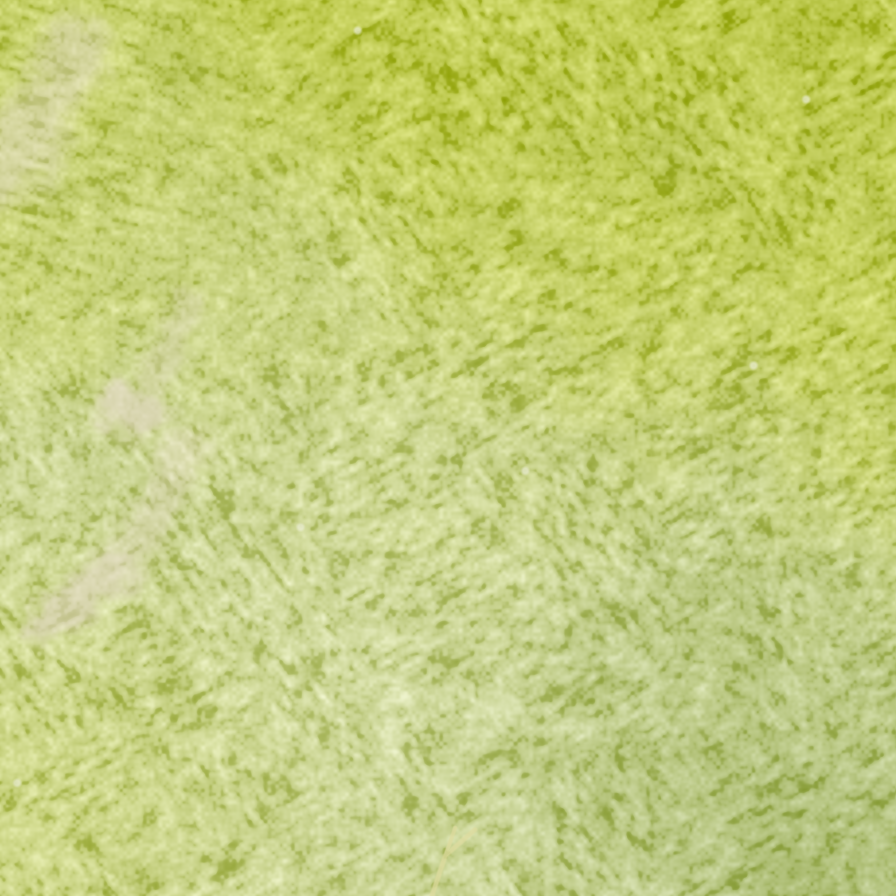
This texture is drawn by a Shadertoy shader. Its source:

```glsl
#define PALE vec3(0.805, 0.842, 0.595)
#define LUSH vec3(0.750, 0.795, 0.320)
#define SHADE vec3(0.680, 0.745, 0.465)
#define BARE vec3(0.855, 0.840, 0.700)
#define GRAIN_TINT vec3(0.195, 0.170, 0.310)
#define BLADE_FREQ 135.0
#define CLUMP_FREQ 32.0
#define FLECK_FREQ 14.0

float hash(vec2 cell) {
    uvec2 q = uvec2(ivec2(cell)) * uvec2(1597u, 3812u) + uvec2(71u, 913u);
    uint n = (q.x ^ (q.y * 2531u)) * 26699u;
    n = (n ^ (n >> 15u)) * 73939u;
    n = (n ^ (n >> 13u)) * 41117u;
    n ^= n >> 16u;
    return float(n & 65535u) / 65535.0;
}

// Value noise centred on zero
float noise(vec2 p) {
    vec2 i = floor(p), f = fract(p);
    f = f * f * (3.0 - 2.0 * f);
    float low = mix(hash(i), hash(i + vec2(1, 0)), f.x);
    float high = mix(hash(i + vec2(0, 1)), hash(i + vec2(1, 1)), f.x);
    return mix(low, high, f.y) - 0.5;
}

float fbm(vec2 p) {
    float sum = 0.0, amp = 0.6;
    for (int i = 0; i < 4; i++) {
        sum += amp * noise(p);
        p = mat2(1.6, 1.2, -1.2, 1.6) * p + 17.3;
        amp *= 0.55;
    }
    return sum;
}

// Noise stretched along a direction, like short grass blades
float blades(vec2 p, float angle, float stretch) {
    float c = cos(angle), s = sin(angle);
    vec2 q = mat2(c, -s, s, c) * p;
    return noise(vec2(q.x / stretch, q.y) * BLADE_FREQ + angle * 40.0);
}

float segment(vec2 p, vec2 a, vec2 b) {
    vec2 d = b - a;
    return length(p - a - d * clamp(dot(p - a, d) / dot(d, d), 0.0, 1.0));
}

// Soft worn patch around a line
float worn(vec2 p, vec2 a, vec2 b, float radius) {
    return 1.0 - smoothstep(radius * 0.3, radius * 1.3, segment(p, a, b));
}

float stroke(vec2 p, vec2 a, vec2 b, float width) {
    return 1.0 - smoothstep(width * 0.4, width * 1.4, segment(p, a, b));
}

// Sparse bright flecks on a jittered grid
float flecks(vec2 p) {
    vec2 cell = floor(p * FLECK_FREQ);
    vec2 jitter = vec2(hash(cell + 211.0), hash(cell + 457.0));
    float d = length(fract(p * FLECK_FREQ) - 0.2 - 0.6 * jitter);
    return step(0.94, hash(cell + 89.0)) * (1.0 - smoothstep(0.03, 0.09, d));
}

void mainImage(out vec4 fragColor, in vec2 fragCoord) {
    vec2 uv = fragCoord / iResolution.y;
    float cloud = fbm(uv * 6.0 + 3.0);
    float clump = fbm(uv * CLUMP_FREQ + 51.0);

    // Broad colour drift: lush above, pale in the middle, cool below right
    float lush = smoothstep(0.35, 1.12, uv.y + 0.22 * uv.x + 0.32 * cloud + 0.12 * clump);
    lush = max(lush, 0.35 * smoothstep(0.45, 0.0, length(uv - vec2(0.0, 0.1))));
    float pale = worn(uv, vec2(0.08, 0.9), vec2(0.55, 0.35), 0.2);
    float shade = smoothstep(0.65, 0.0, length(uv - vec2(0.95, 0.0)) + 0.2 * cloud);
    vec3 color = mix(PALE, LUSH, lush * (1.0 - 0.3 * pale));
    color = mix(color, SHADE, 0.85 * shade);

    // Worn trail with ragged edges
    vec2 ragged = uv + 0.035 * vec2(clump, fbm(uv * CLUMP_FREQ + 97.0));
    float bare = 0.9 * worn(ragged, vec2(0.05, 0.305), vec2(0.13, 0.365), 0.03);
    bare = max(bare, 0.55 * worn(ragged, vec2(0.13, 0.365), vec2(0.21, 0.50), 0.03));
    bare = max(bare, 0.95 * worn(ragged, vec2(0.135, 0.545), vec2(0.16, 0.54), 0.033));
    bare = max(bare, 0.45 * worn(ragged, vec2(0.16, 0.56), vec2(0.21, 0.66), 0.025));
    bare = max(bare, 0.65 * worn(ragged, vec2(0.0, 0.80), vec2(0.09, 0.94), 0.045));
    color = mix(color, BARE, bare);

    // Fine blades whose lean varies over the lawn
    float lean = smoothstep(-0.15, 0.15, noise(uv * 9.0 + 31.0));
    float grain = mix(blades(uv, 0.5, 2.0), blades(uv, 2.2, 1.8), lean);
    float combed = smoothstep(0.5, 0.0, length(uv - vec2(0.0, 0.9)));
    grain = mix(grain, blades(uv, -0.25, 2.6), combed);
    grain += 0.5 * noise(uv * BLADE_FREQ * 1.7 + 13.0);
    float tone = 0.75 * grain + 0.5 * clump + 0.2 * cloud;
    tone -= 0.35 * smoothstep(0.12, 0.5, -grain - 0.4 * clump);
    color += GRAIN_TINT * tone * (1.0 - 0.6 * bare);

    // Dry seed stalk and scattered flecks
    vec2 fork = vec2(0.497, 0.045);
    float stalk = stroke(uv, vec2(0.482, 0.0), fork, 0.003);
    stalk = max(stalk, stroke(uv, fork, vec2(0.53, 0.074), 0.003));
    stalk = max(stalk, stroke(uv, fork, vec2(0.508, 0.076), 0.0025));
    color = mix(color, vec3(0.87, 0.86, 0.62), 0.75 * stalk);
    color = mix(color, vec3(0.92, 0.93, 0.83), 0.7 * flecks(uv));

    fragColor = vec4(clamp(color, 0.0, 1.0), 1.0);
}
```
